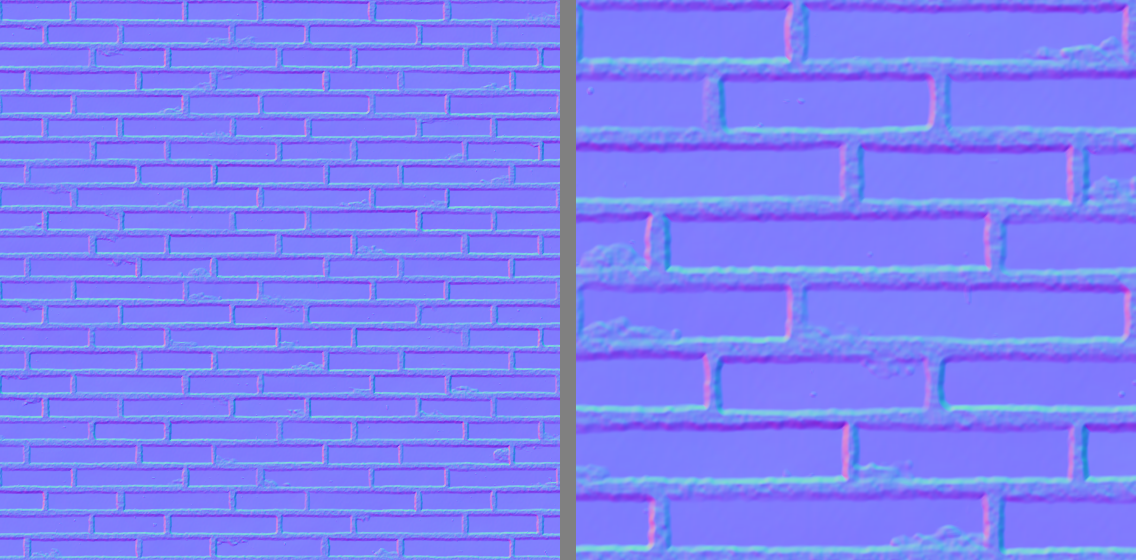
Left: the whole. Right: its middle third, enlarged.
Write a WebGL 1 fragment shader that draws this texture map.

```glsl
precision highp float;
uniform vec2 u_resolution;

const float COURSES = 24.0;
const float PERIOD = 8.0;      // one short and one long brick
const float SHORT_LENGTH = 3.22;

float hash(vec2 p) {
  return fract(sin(dot(p, vec2(127.1, 311.7))) * 43758.5453);
}

// Value noise that wraps over the canvas when COURSES * frequency is whole
float noise(vec2 p, vec2 frequency) {
  vec2 wrap = COURSES * frequency;
  vec2 cell = floor(p * frequency);
  vec2 f = fract(p * frequency);
  f = f * f * f * (f * (f * 6.0 - 15.0) + 10.0);
  vec2 a = mod(cell, wrap);
  vec2 b = mod(cell + 1.0, wrap);
  return mix(mix(hash(a), hash(vec2(b.x, a.y)), f.x),
             mix(hash(vec2(a.x, b.y)), hash(b), f.x), f.y) - 0.5;
}

float roundedBox(vec2 p, vec2 halfSize, float radius) {
  vec2 q = abs(p) - halfSize + radius;
  return length(max(q, 0.0)) + min(max(q.x, q.y), 0.0) - radius;
}

// Returns height and roughness; one unit is one course
vec2 wall(vec2 p) {
  // Each course shifts by a quarter period
  float course = mod(floor(p.y), COURSES);
  float x = p.x + 0.05 - 2.0 * (COURSES - 1.0 - course);
  float along = mod(x, PERIOD);
  float isLong = step(SHORT_LENGTH, along);
  vec2 id = vec2(2.0 * mod(floor(x / PERIOD), 3.0) + isLong, course);
  float brickLength = mix(SHORT_LENGTH, PERIOD - SHORT_LENGTH, isLong);
  vec2 c = vec2(along - isLong * SHORT_LENGTH - 0.5 * brickLength, fract(p.y) - 0.5);

  // Uneven brick outline, slightly shifted and turned
  vec2 random = vec2(hash(id + 3.7), hash(id + 11.3));
  vec2 halfSize = vec2(0.5 * brickLength, 0.5) - mix(vec2(0.06, 0.085), vec2(0.12, 0.105), random);
  float radius = mix(0.03, 0.18, pow(hash(id + 23.9), 2.0));
  vec2 placed = c + (vec2(hash(id + 27.3), hash(id + 29.9)) - 0.5) * vec2(0.06, 0.035);
  placed.y += (hash(id + 31.1) - 0.5) * 0.022 * c.x;
  float fine = noise(p, vec2(9.0));
  float d = roundedBox(placed, halfSize, radius);
  d += 0.045 * noise(p, vec2(1.0, 2.0)) + 0.025 * fine;

  // Soft upper arris, crisper elsewhere
  vec2 edge = abs(placed) - halfSize;
  float upper = smoothstep(-0.08, 0.08, edge.y - edge.x) * smoothstep(-0.1, 0.2, c.y);
  float face = smoothstep(-0.035, mix(0.075, 0.12, upper), -d);

  // Crumbled corners on some bricks
  vec2 side = sign(vec2(hash(id + 41.3), hash(id + 53.7)) - vec2(0.4, 0.5));
  vec2 chipCentre = side * (halfSize - vec2(0.6 * hash(id + 61.9), 0.0));
  float chipDistance = length((c - chipCentre) / vec2(0.95, 0.3));
  chipDistance += 0.8 * noise(p, vec2(3.0, 5.0)) + 0.35 * fine;
  float chip = (1.0 - smoothstep(0.35, 0.95, chipDistance)) * step(0.66, hash(id + 71.3));
  float rough = max(1.0 - face, chip);
  face *= 1.0 - 0.6 * chip;

  // Brick tilt, grain and sparse pits
  vec2 tilt = (vec2(hash(id + 83.1), hash(id + 97.7)) - 0.5) * vec2(0.02, 0.065);
  float relief = mix(0.043, 0.06, hash(id + 101.9));
  float height = face * (relief + dot(c, tilt));
  height += rough * (0.017 * noise(p, vec2(7.0, 8.0)) + 0.009 * noise(p, vec2(15.0)));
  height += 0.03 * noise(p, vec2(0.5)) + 0.006 * noise(p, vec2(2.0));
  height += 0.0013 * noise(p, vec2(11.0, 8.0));
  height -= 0.01 * face * smoothstep(0.42, 0.5, noise(p, vec2(5.0, 6.0)))
          * smoothstep(0.1, 0.3, fine);
  return vec2(height, rough);
}

void main() {
  vec2 p = gl_FragCoord.xy / u_resolution * COURSES - vec2(0.0, 0.03);
  vec2 e = vec2(0.022, 0.0);
  vec2 right = wall(p + e.xy);
  vec2 left = wall(p - e.xy);
  vec2 up = wall(p + e.yx);
  vec2 down = wall(p - e.yx);

  // Slope to normal, green pointing down the wall
  vec2 slope = vec2(left.x - right.x, up.x - down.x) / (2.0 * e.x);
  float rough = 0.25 * (right.y + left.y + up.y + down.y);
  slope += rough * vec2(-0.05, 0.08) - vec2(0.0, 0.02);
  vec3 normal = normalize(vec3(slope, 1.0));
  gl_FragColor = vec4(normal * 0.5 + vec3(0.503, 0.5, 0.494 - 0.025 * rough), 1.0);
}
```
